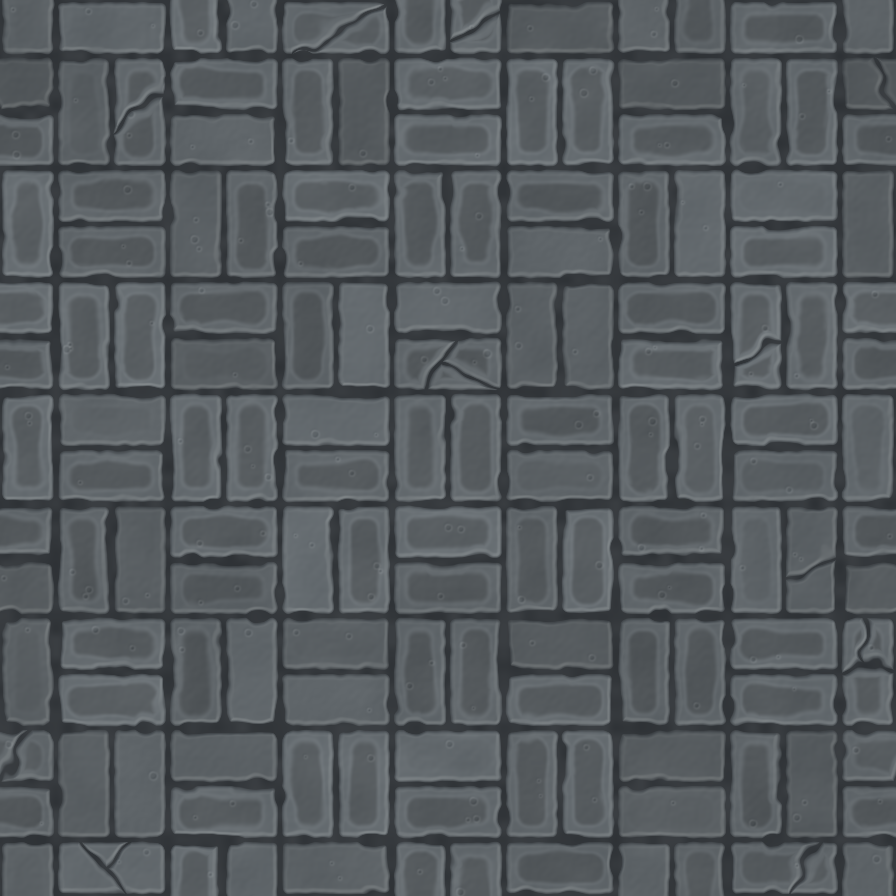
Write a WebGL 1 fragment shader that draws this texture.

```glsl
precision highp float;
uniform vec2 u_resolution;

const float CELLS = 8.0;
const vec3 JOINT = vec3(0.205, 0.22, 0.235);
const vec3 CORE = vec3(0.33, 0.35, 0.363);
const vec3 RIM = vec3(0.382, 0.407, 0.424);
const vec3 WARM_LIGHT = vec3(1.0, 0.98, 0.92);
const vec2 LIGHT_DIR = vec2(0.6, -0.8);

struct Brick {
  vec2 pos;   // centred, long axis along x
  vec2 seed;
};

float hash(vec2 p) {
  vec3 q = fract(p.xyx * vec3(0.1031, 0.1030, 0.0973));
  q += dot(q, q.yzx + 33.33);
  return fract((q.x + q.y) * q.z);
}

float rand(vec2 seed, float k) {
  return hash(seed + k * vec2(37.0, 17.0));
}

// Value noise that wraps over the whole canvas
float noise(vec2 p, float scale) {
  p *= scale;
  float period = CELLS * scale;
  vec2 i = floor(p), f = fract(p);
  vec2 a = mod(i, period), b = mod(i + 1.0, period);
  f = f * f * (3.0 - 2.0 * f);
  return mix(mix(hash(a), hash(vec2(b.x, a.y)), f.x),
             mix(hash(vec2(a.x, b.y)), hash(b), f.x), f.y);
}

float roundedBox(vec2 p, vec2 halfSize, float radius) {
  vec2 q = abs(p) - halfSize + radius;
  return length(max(q, 0.0)) + min(max(q.x, q.y), 0.0) - radius;
}

float bump(float x, float width) {
  return exp(-x * x / (width * width));
}

// Basket weave: pairs of bricks, turned in alternate cells
Brick layBrick(vec2 p) {
  vec2 cell = mod(floor(p), CELLS);
  vec2 q = fract(p);
  if (mod(cell.x + cell.y, 2.0) < 0.5) q = q.yx;
  float course = floor(q.y * 2.0);
  return Brick(vec2(q.x - 0.5, q.y - 0.25 - 0.5 * course),
               cell + vec2(CELLS * course, 0.0));
}

// Distance to a wandering crack, sometimes forked
float crackDistance(Brick b, float wander) {
  float angle = (rand(b.seed, 1.0) - 0.5) * 2.4;
  vec2 n = vec2(cos(angle), sin(angle));
  vec2 r = b.pos - vec2((rand(b.seed, 2.0) - 0.5) * 0.55, 0.0);
  float trunk = dot(r, n) + wander;
  float fork = max(abs(dot(r, vec2(-n.y, n.x)) - wander), -trunk);
  return min(abs(trunk), fork + step(rand(b.seed, 3.0), 0.55));
}

// Negative on stone, positive in joints and cracks
float stoneDistance(Brick b, vec2 p) {
  float chips = 0.035 * smoothstep(0.5, 0.95, noise(p, 5.0));
  float wobble = (noise(p, 13.0) - 0.5) * 0.016;
  float d = roundedBox(b.pos, vec2(0.478, 0.229), 0.05) + chips + wobble;
  if (rand(b.seed, 4.0) < 0.14) {
    float wander = (noise(p, 6.0) - 0.5) * 0.14;
    d = max(d, 0.014 + wobble - crackDistance(b, wander));
  }
  return d;
}

// Small round dents with a raised lip
float pits(Brick b) {
  float tone = 0.0;
  for (int i = 0; i < 3; i++) {
    float k = 10.0 + 4.0 * float(i);
    vec2 centre = (vec2(rand(b.seed, k), rand(b.seed, k + 1.0)) - 0.5) * vec2(0.75, 0.32);
    float d = length(b.pos - centre) - mix(0.012, 0.036, rand(b.seed, k + 2.0));
    float dent = bump(d, 0.012) - 0.8 * smoothstep(0.0, -0.02, d);
    tone += dent * step(0.55, rand(b.seed, k + 3.0));
  }
  return tone;
}

float relief(vec2 p) {
  Brick b = layBrick(p);
  float grain = 0.009 * noise(p, 20.0) + 0.016 * noise(p, 7.0);
  return 0.05 * smoothstep(0.01, -0.045, stoneDistance(b, p)) + grain + 0.006 * pits(b);
}

void main() {
  vec2 p = gl_FragCoord.xy / u_resolution * CELLS + 0.5;
  float aa = CELLS / u_resolution.y;
  Brick b = layBrick(p);
  float d = stoneDistance(b, p);

  // Worn centre outlined by a pale ring
  float inner = roundedBox(b.pos, vec2(0.375, 0.13), 0.1) + (noise(p, 4.0) - 0.5) * 0.08;
  inner = max(inner, d + 0.075);
  float wear = smoothstep(0.2, 0.55, rand(b.seed, 5.0));
  float core = smoothstep(0.025, -0.035, inner);
  vec3 stone = mix(RIM, CORE, mix(rand(b.seed, 6.0), core, wear));
  stone += 0.028 * wear * bump(inner - 0.01, 0.022);
  stone *= mix(0.95, 1.05, rand(b.seed, 7.0));
  stone += 0.03 * (noise(p, 3.0) - 0.5) + 0.024 * pits(b);

  // Lit bevels and grain
  float stepSize = 0.014;
  float slope = (relief(p) - relief(p + LIGHT_DIR * stepSize)) / stepSize;
  stone += WARM_LIGHT * (0.04 * slope + 0.03 * bump(d + 0.032, 0.016));

  // Dark joints with soft shade at the stone edge
  vec3 joint = JOINT + 0.05 * (noise(p, 9.0) - 0.5);
  stone = mix(joint, stone, 0.5 + 0.5 * smoothstep(0.0, -0.022, d));
  gl_FragColor = vec4(mix(joint, stone, smoothstep(aa * 0.6, -aa * 0.6, d)), 1.0);
}
```
